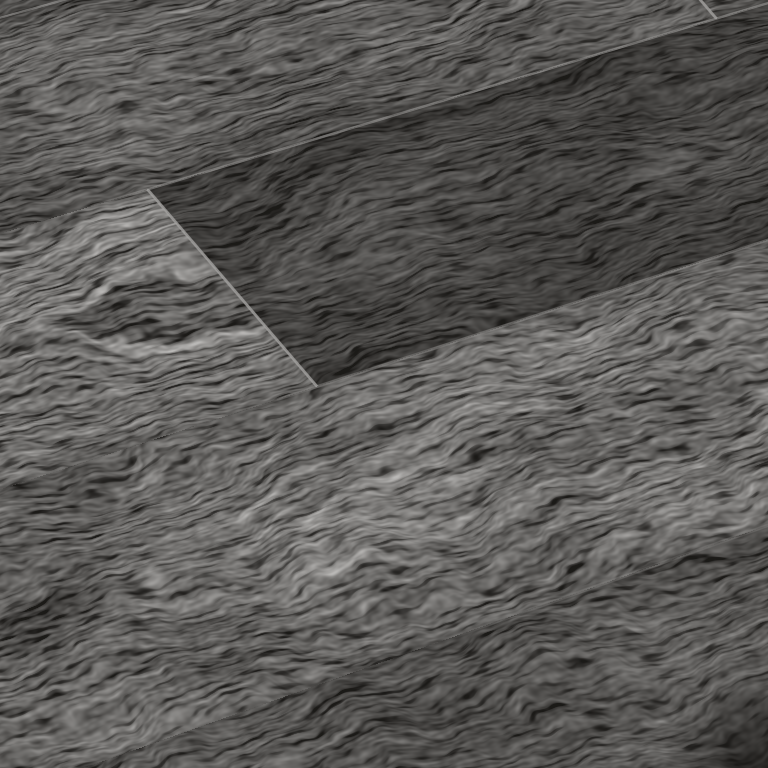
Write a WebGL 1 fragment shader that draws this texture.

```glsl
precision highp float;
// Charcoal oak floor planks seen at a slant, with cathedral grain and thin pale seams.

uniform vec2 u_resolution;

vec2 gradient(vec2 cell) {
  vec3 h = fract(cell.xyx * vec3(0.1031, 0.1030, 0.0973));
  h += dot(h, h.yzx + 33.33);
  float angle = 6.2832 * fract((h.x + h.y) * h.z);
  return vec2(cos(angle), sin(angle));
}

// Gradient noise, about -0.7 to 0.7
float gnoise(vec2 p) {
  vec2 i = floor(p), f = p - i;
  vec2 w = f * f * f * (f * (f * 6.0 - 15.0) + 10.0);
  float a = dot(gradient(i), f);
  float b = dot(gradient(i + vec2(1.0, 0.0)), f - vec2(1.0, 0.0));
  float c = dot(gradient(i + vec2(0.0, 1.0)), f - vec2(0.0, 1.0));
  float d = dot(gradient(i + vec2(1.0, 1.0)), f - vec2(1.0, 1.0));
  return mix(mix(a, b, w.x), mix(c, d, w.x), w.y);
}

float plankTone(float row, float column) {
  if (row < 0.0) return 0.335;
  if (row < 1.0) return column < 0.0 ? 0.42 : 0.25;
  return row < 2.0 ? 0.395 : 0.33;
}

// Wood brightness at along (lengthwise) and across (0 to 1 over the plank width)
float wood(float along, float across, float row, float column) {
  vec2 seed = vec2(17.3 * row + 5.7 * column, 9.1 * row - 31.7 * column);
  float heart = row < 0.0 ? 1.25 : (column < 0.0 ? 0.79 : 1.3 - 0.38 * row);
  float heartLine = row > 1.5 ? 1.4 : 0.5;

  // Warped rings that close into pointed arches around the heart
  float warp = 0.16 * gnoise(vec2(along * 4.0, across * 2.5) + seed)
             + 0.05 * gnoise(vec2(along * 13.0, across * 7.0) + seed)
             + 0.018 * gnoise(vec2(along * 38.0, across * 18.0) + seed);
  float offset = across - heartLine + warp;
  float reach = (along - heart) / 0.42;
  float taper = 1.0 - exp(-reach * reach);
  float ring = sqrt(offset * offset + 0.002) + 0.24 * taper;
  float nearHeart = exp(-reach * reach * 0.7 - offset * offset * 14.0);
  float bands = gnoise(vec2(ring * 36.0, along * 2.5) + seed);
  float fineBands = gnoise(vec2(ring * 75.0, along * 6.0) + seed.yx);

  // Long streaks, short fibres and pores
  float fibre = across + 0.5 * warp;
  float streak = gnoise(vec2(along * 5.0, fibre * 32.0) + seed);
  float strands = gnoise(vec2(along * 22.0, fibre * 68.0) + seed.yx);
  float pores = gnoise(vec2(along * 65.0, fibre * 78.0) + seed);
  float patches = gnoise(vec2(along * 2.6, across * 3.0) + seed.yx + 4.7);

  float shade = 1.0 + 0.34 * patches + 0.14 * nearHeart;
  shade += mix(0.32, 0.62, nearHeart) * bands + 0.26 * fineBands;
  shade += 0.3 * streak + 0.42 * strands + 0.3 * pores;
  shade -= 0.28 * smoothstep(0.12, 0.45, -strands - 0.4 * bands);
  return plankTone(row, column) * shade;
}

void main() {
  vec2 uv = gl_FragCoord.xy / u_resolution;
  float pixel = 1.0 / min(u_resolution.x, u_resolution.y);

  // Slanted floor: rows widen toward the viewer
  float left = 1.0 - uv.x;
  float level = (uv.y + 0.38 * left) / (1.0 + 0.08 * left);
  float depth = (0.996 - level) / (0.3668 - 0.0848 * level);
  float row = floor(depth);
  float along = uv.x + 0.86 * uv.y;

  // Staggered planks within each row
  float stagger = along - 0.84 + 0.932 * row;
  float column = floor(stagger / 2.4);
  float value = wood(along, depth - row, row, column);

  // Seams between rows, fading to the left and toward the viewer
  float seamGap = abs(depth - floor(depth + 0.5)) * 0.32;
  float seam = 1.0 - smoothstep(0.0009, 0.0012 + 1.2 * pixel, seamGap);
  float seamGlow = mix(0.12, 0.78, smoothstep(0.68, 0.88, along));
  seamGlow *= 1.0 - 0.2 * clamp(depth, 0.0, 2.5);
  seamGlow *= 0.85 + 0.5 * gnoise(vec2(along * 30.0, row));
  value *= 1.0 - 0.18 * exp(-seamGap * 160.0);
  value = mix(value, 0.56, seam * seamGlow);

  // End joints across a row
  float jointGap = abs(stagger - 2.4 * floor(stagger / 2.4 + 0.5)) / 1.32;
  float joint = 1.0 - smoothstep(0.0009, 0.0012 + 1.2 * pixel, jointGap);
  value = mix(value, 0.62, 0.85 * joint);

  // Shadowed lower right corner
  value *= 1.0 - 0.45 * smoothstep(0.16, 0.02, length(uv - vec2(1.0, 0.0)));

  value = clamp(value, 0.1, 0.72);
  gl_FragColor = vec4(value + 0.006, value, value - 0.008, 1.0);
}
```
